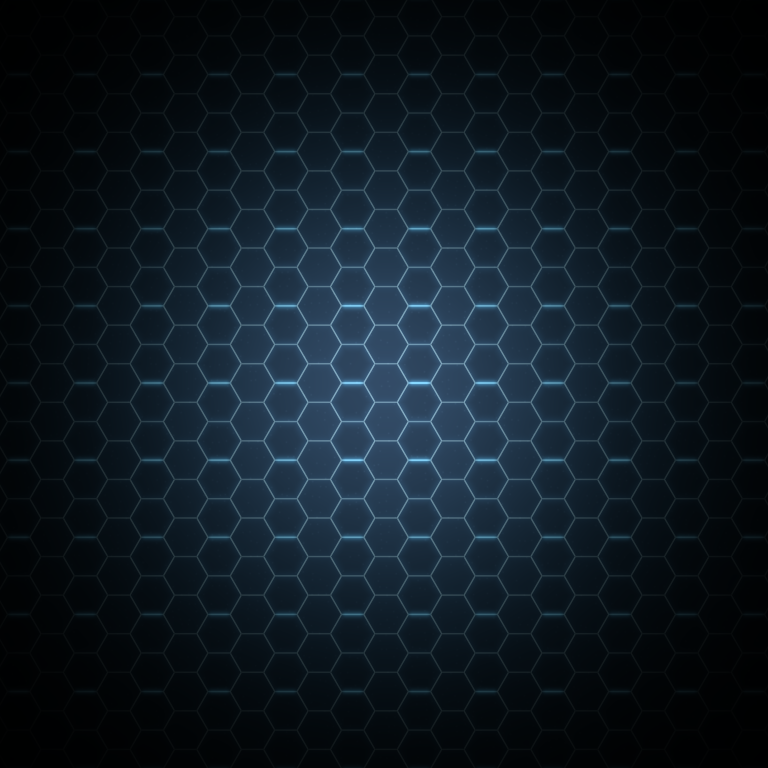
This background is drawn by a Shadertoy shader. Its source:

```glsl
// Honeycomb mesh of thin pale lines over a deep blue radial glow, with cyan lit edges.

const float COLUMN_PERIOD = 0.08698;               // two hexagon columns
const float RADIUS = COLUMN_PERIOD / 3.0;          // centre to corner
const float APOTHEM = RADIUS * 0.8660254;          // centre to edge
const vec2 MESH_ORIGIN = vec2(0.0462, 0.0013);     // middle of one lit edge

const vec3 GLOW_COLOR = vec3(0.205, 0.305, 0.415);
const vec3 GLOW_WIDTH = vec3(0.275, 0.308, 0.312); // red fades first
const vec3 LINE_COLOR = vec3(0.31, 0.33, 0.29);
const vec3 RIM_COLOR = vec3(0.025, 0.070, 0.095);
const vec3 LIT_COLOR = vec3(0.13, 0.30, 0.36);

float hash(vec2 p) {
    vec3 q = fract(vec3(p.xyx) * 0.1031);
    q += dot(q, q.yzx + 33.33);
    return fract((q.x + q.y) * q.z);
}

float bell(float x, float width) {
    return exp(-x * x / (width * width));
}

// Offset from the nearest point of a rectangular lattice.
vec2 latticeOffset(vec2 p, vec2 period) {
    return p - period * round(p / period);
}

// xy: offset from the hexagon centre, z: 1 in columns holding lit edges.
vec3 hexCell(vec2 p) {
    vec2 period = vec2(COLUMN_PERIOD, 2.0 * APOTHEM);
    vec2 even = latticeOffset(p - vec2(0.0, APOTHEM), period);
    vec2 odd = latticeOffset(p - vec2(1.5 * RADIUS, 0.0), period);
    return dot(even, even) < dot(odd, odd) ? vec3(even, 1.0) : vec3(odd, 0.0);
}

float hexEdgeDistance(vec2 offset) {
    vec2 q = abs(offset);
    return APOTHEM - max(q.y, dot(q, vec2(0.8660254, 0.5)));
}

// Every second horizontal edge of the even columns shines.
float litEdge(vec2 p) {
    vec2 period = vec2(COLUMN_PERIOD, 4.0 * APOTHEM);
    vec2 d = latticeOffset(p, period);
    float strength = mix(0.75, 1.0, hash(round(p / period) + 40.0));
    float span = 1.0 - smoothstep(0.30, 0.62, abs(d.x) / RADIUS);
    return strength * span * (0.7 * bell(d.y, 0.0042) + 0.4 * bell(d.y, 0.0016));
}

// Cellular dust: one small soft dot in some of the grid squares.
float dust(vec2 p, float cells) {
    vec2 id = floor(p * cells);
    vec2 center = 0.25 + 0.5 * vec2(hash(id + 71.0), hash(id + 133.0));
    float visible = step(0.65, hash(id + 207.0));
    return visible * bell(length(fract(p * cells) - center), 0.12);
}

void mainImage(out vec4 fragColor, in vec2 fragCoord) {
    vec2 p = (fragCoord - 0.5 * iResolution.xy) / iResolution.y;
    float pixel = 1.0 / iResolution.y;
    float r = length(p);

    // Radial glow
    vec3 color = GLOW_COLOR * exp(-r * r / (GLOW_WIDTH * GLOW_WIDTH));

    // Cell shading: darker middles, soft blue rims
    vec2 meshPoint = p - MESH_ORIGIN;
    vec3 cell = hexCell(meshPoint);
    float edge = hexEdgeDistance(cell.xy);
    float light = bell(r, 0.35);
    color *= 1.0 - mix(0.03, 0.10, cell.z) * smoothstep(0.0, 0.012, edge);
    color += RIM_COLOR * light * exp(-edge / 0.0035) * mix(0.6, 1.0, cell.z);
    color += vec3(0.025, 0.03, 0.035) * light * dust(p + 1.0, 100.0);

    // Thin mesh lines, slightly stronger on slanted edges
    float halfWidth = 0.0008;
    float line = 1.0 - smoothstep(halfWidth - 0.5 * pixel, halfWidth + 0.7 * pixel, edge);
    float slant = smoothstep(0.0, 0.003, APOTHEM - abs(cell.y));
    color += LINE_COLOR * light * line * mix(0.75, 1.0, slant);

    // Shining edges
    color += LIT_COLOR * bell(r, 0.39) * litEdge(meshPoint);

    fragColor = vec4(clamp(color, 0.0, 1.0), 1.0);
}
```
